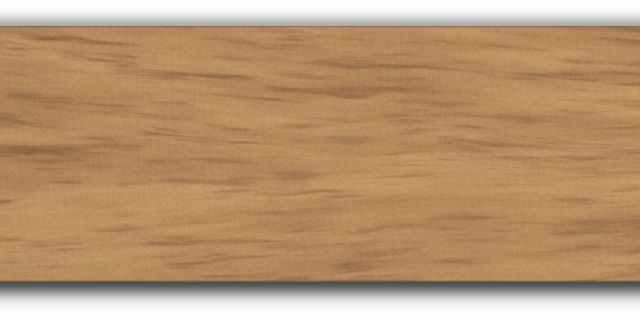
Give the GLSL for this texture, as a WebGL 2 fragment shader.

```glsl
#version 300 es
precision highp float;
// Draws a horizontal oak plank with fine streaked grain and soft shadows on white.

uniform vec2 u_resolution;
out vec4 fragColor;

// Layout, in units of the canvas height
const float PLANK_BOTTOM = 0.120;
const float PLANK_TOP = 0.919;
const float LOWER_SHADOW_SIZE = 0.045;
const float LOWER_SHADOW_DEPTH = 0.69;
const float UPPER_SHADOW_SIZE = 0.030;
const float UPPER_SHADOW_DEPTH = 0.32;

// Wood
const vec3 WOOD_LIGHT = vec3(0.765, 0.595, 0.400);
const vec3 WOOD_MID = vec3(0.700, 0.530, 0.350);
const vec3 WOOD_DARK = vec3(0.545, 0.385, 0.265);
const vec2 BAND_FREQ = vec2(1.8, 13.0);
const vec2 STREAK_FREQ = vec2(5.5, 52.0);
const vec2 FIBRE_FREQ = vec2(13.0, 115.0);
const float SPECK_FREQ = 190.0;
const float SPECK_AMOUNT = 0.040;
const float UPPER_TILT = 0.055;
const float LOWER_TILT = 0.060;

float hash(vec2 p) {
    return fract(sin(dot(p, vec2(127.1, 311.7))) * 43758.5453);
}

float valueNoise(vec2 p) {
    vec2 cell = floor(p);
    vec2 f = fract(p);
    f = f * f * (3.0 - 2.0 * f);
    float low = mix(hash(cell), hash(cell + vec2(1.0, 0.0)), f.x);
    float high = mix(hash(cell + vec2(0.0, 1.0)), hash(cell + vec2(1.0, 1.0)), f.x);
    return mix(low, high, f.y);
}

float fbm(vec2 p) {
    float sum = 0.0;
    float weight = 0.5;
    for (int i = 0; i < 3; i++) {
        sum += weight * valueNoise(p);
        p = p * 2.03 + vec2(17.3, 9.1);
        weight *= 0.5;
    }
    return sum / 0.875;
}

// Grain falls to the right near the top and rises to the right lower down
vec2 grainSpace(vec2 p) {
    float tilt = UPPER_TILT * smoothstep(0.40, 0.85, p.y)
               - LOWER_TILT * smoothstep(0.55, 0.25, p.y);
    float wave = 0.030 * (valueNoise(p * vec2(2.2, 3.0)) - 0.5)
               + 0.008 * (valueNoise(p * vec2(9.0, 14.0) + 5.0) - 0.5);
    return vec2(p.x, p.y + tilt * (p.x - 1.0) + wave);
}

vec3 woodColor(vec2 p) {
    vec2 g = grainSpace(p);
    float band = fbm(g * BAND_FREQ + 3.7);
    float streak = fbm(g * STREAK_FREQ + 41.0);
    float fibre = valueNoise(g * FIBRE_FREQ + 83.0);

    // Streaks gather in the bands, toward the left and along the top
    float density = 0.75 + 0.25 * smoothstep(1.1, 0.0, p.x)
                  + 0.15 * smoothstep(0.65, 0.9, p.y);
    float pores = smoothstep(0.50, 0.82, streak * 0.80 + band * 0.22);
    float dark = density * pores * (0.55 + 0.45 * fibre);

    vec3 color = mix(WOOD_LIGHT, WOOD_MID, smoothstep(0.25, 0.75, band));
    color = mix(color, WOOD_DARK, clamp(dark, 0.0, 1.0) * 0.85);
    color *= 1.0 + 0.05 * (0.5 - fibre) - 0.035 * smoothstep(0.7, 0.0, p.x);

    // Fine surface mottling
    float speck = valueNoise(p * SPECK_FREQ + 11.0) - 0.5;
    return color + SPECK_AMOUNT * speck;
}

// White ground darkened by a soft falloff away from each long edge
vec3 groundColor(float y) {
    float below = max(PLANK_BOTTOM - y, 0.0) / LOWER_SHADOW_SIZE;
    float above = max(y - PLANK_TOP, 0.0) / UPPER_SHADOW_SIZE;
    float shade = y < 0.5 ? LOWER_SHADOW_DEPTH * exp(-below * below)
                          : UPPER_SHADOW_DEPTH * exp(-above * above);
    return vec3(0.995 - shade);
}

void main() {
    vec2 p = gl_FragCoord.xy / u_resolution.y;
    float pixel = 1.0 / u_resolution.y;

    // Signed distance to the plank, negative inside
    float edge = max(PLANK_BOTTOM - p.y, p.y - PLANK_TOP);
    float inside = smoothstep(0.5 * pixel, -0.5 * pixel, edge);

    vec3 wood = woodColor(p);
    wood *= 1.0 - 0.22 * smoothstep(-0.007, 0.0, edge);
    wood *= 1.0 - 0.05 * smoothstep(0.22, PLANK_BOTTOM, p.y);

    fragColor = vec4(mix(groundColor(p.y), wood, inside), 1.0);
}
```
